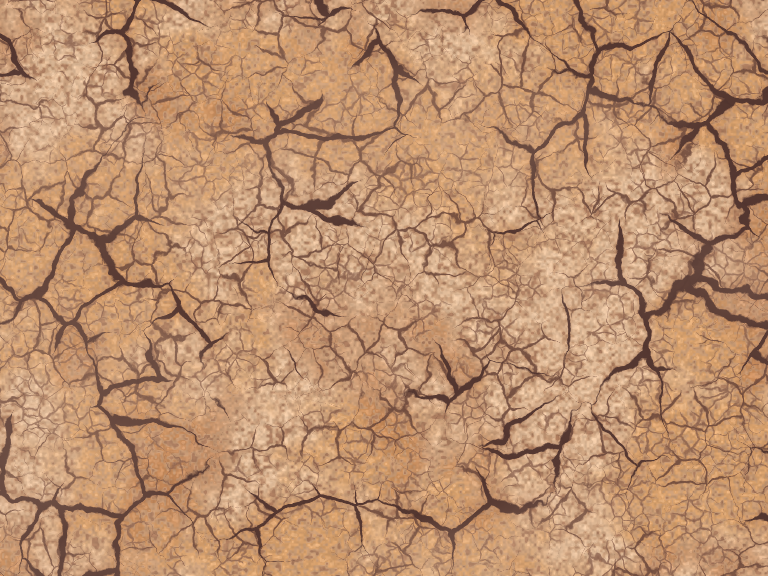
Give the GLSL for this texture, as a WebGL 2 fragment shader.

```glsl
#version 300 es
precision highp float;
// Sun-baked clay: grainy ochre soil split by branching cracks of three sizes.
uniform vec2 u_resolution;
out vec4 fragColor;

vec2 hash2(vec2 p) {
  vec3 q = fract(vec3(p.xyx) * vec3(0.1031, 0.1030, 0.0973));
  q += dot(q, q.yzx + 33.33);
  return fract((q.xx + q.yz) * q.zy);
}

float noise(vec2 p) {
  vec2 cell = floor(p), f = fract(p);
  f = f * f * (3.0 - 2.0 * f);
  float low = mix(hash2(cell).x, hash2(cell + vec2(1, 0)).x, f.x);
  float high = mix(hash2(cell + vec2(0, 1)).x, hash2(cell + vec2(1, 1)).x, f.x);
  return mix(low, high, f.y);
}

float fbm(vec2 p) {
  float sum = 0.0, amp = 0.53;
  for (int i = 0; i < 4; i++) {
    sum += amp * noise(p);
    p = mat2(1.6, 1.2, -1.2, 1.6) * p + 17.3;
    amp *= 0.5;
  }
  return sum;
}

vec2 warp(vec2 p) {
  return vec2(fbm(p), fbm(p + 41.7)) - 0.5;
}

// Distance to the nearest border between irregular plates.
float plateEdge(vec2 p) {
  vec2 cell = floor(p), f = fract(p), nearest = vec2(0), home = vec2(0);
  float best = 9.0, edge = 9.0;
  for (int y = -1; y <= 1; y++)
    for (int x = -1; x <= 1; x++) {
      vec2 o = vec2(x, y);
      vec2 r = o + hash2(cell + o) - f;
      if (dot(r, r) < best) { best = dot(r, r); nearest = r; home = o; }
    }
  for (int y = -2; y <= 2; y++)
    for (int x = -2; x <= 2; x++) {
      vec2 o = home + vec2(x, y);
      vec2 r = o + hash2(cell + o) - f;
      vec2 gap = r - nearest;
      if (dot(gap, gap) > 1e-5)
        edge = min(edge, dot(0.5 * (r + nearest), normalize(gap)));
    }
  return edge;
}

float crack(float dist, float halfWidth) {
  float soft = 1.3 / u_resolution.y;
  return clamp((halfWidth - dist) / soft + 0.5, 0.0, 1.0);
}

void main() {
  vec2 p = gl_FragCoord.xy / u_resolution.y;

  // Jagged, wandering coordinates for the cracks
  vec2 jag = 0.014 * warp(p * 55.0);
  vec2 bent = p + 0.11 * warp(p * 6.0 + 3.0) + jag;
  vec2 bentFine = p + 0.035 * warp(p * 19.0 + 9.0) + jag;

  // Large, medium and hairline cracks; widths fade so that many stop short
  float wide = plateEdge(bent * 8.0 + 5.0) / 8.0;
  float medium = plateEdge(bentFine * 18.0 + 31.0) / 18.0;
  float hair = plateEdge(bentFine * 38.0 + 77.0) / 38.0;
  float wideOpen = smoothstep(0.34, 0.72, noise(p * 9.0 + 12.0));
  float mediumOpen = smoothstep(0.2, 0.85, noise(p * 17.0 + 50.0));
  float hairOpen = smoothstep(0.2, 0.9, noise(p * 26.0 + 80.0));
  float wideCrack = crack(wide, -0.0012 + 0.0062 * wideOpen);
  float mediumCrack = crack(medium, -0.0012 + 0.0038 * mediumOpen);
  float hairCrack = crack(hair, -0.0015 + 0.0034 * hairOpen);

  // Soil: pale crust, ochre patches and rusty stains
  float patches = fbm(p * 5.0 + 60.0) + 0.25 * (fbm(p * 24.0) - 0.5);
  vec3 soil = mix(vec3(0.90, 0.75, 0.61), vec3(0.86, 0.64, 0.43),
                  smoothstep(0.38, 0.64, patches));
  float rust = smoothstep(0.56, 0.78, fbm(p * vec2(7.0, 5.0) + 140.0));
  soil = mix(soil, vec3(0.72, 0.46, 0.28), 0.6 * rust);

  // Gritty grains with small shaded pits
  float grain = 0.6 * noise(p * 185.0) + 0.4 * noise(p * 95.0 + 20.0);
  soil = mix(soil, vec3(0.79, 0.62, 0.48), 0.8 * smoothstep(0.42, 0.62, grain));
  soil = mix(soil, vec3(0.66, 0.47, 0.36), 0.8 * smoothstep(0.64, 0.82, grain));
  soil *= 0.97 + 0.14 * (noise(p * 240.0 + 90.0) - 0.5);
  soil += 0.07 * smoothstep(0.34, 0.18, grain);

  // Brown dust staining the crack rims
  float rim = exp(-wide * 130.0) * wideOpen + 0.5 * exp(-medium * 220.0) * mediumOpen;
  soil = mix(soil, vec3(0.62, 0.39, 0.26), min(0.55 * rim, 0.6));

  // Cracks from shallow to deep
  vec3 color = mix(soil, vec3(0.52, 0.36, 0.29), 0.75 * hairCrack);
  color = mix(color, vec3(0.42, 0.28, 0.23), 0.85 * mediumCrack);
  color = mix(color, vec3(0.31, 0.20, 0.18), 0.95 * wideCrack);

  // Faint dusty haze
  color = mix(color, vec3(0.88, 0.73, 0.61),
              0.16 * smoothstep(0.5, 0.75, fbm(p * vec2(1.5, 4.0) + 200.0)));
  fragColor = vec4(color, 1.0);
}
```
